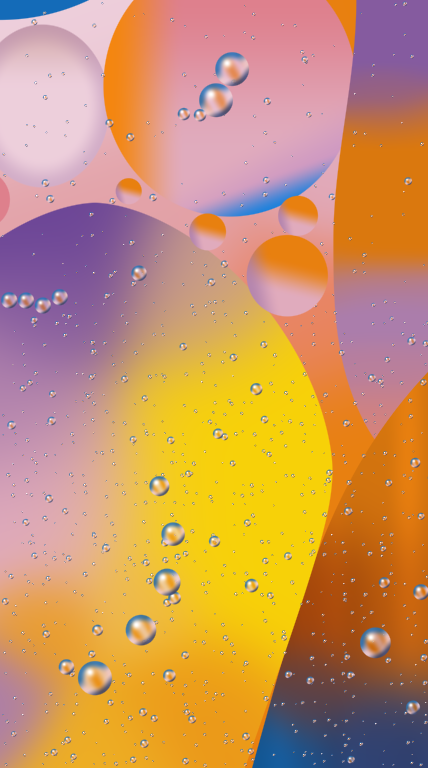
Give the GLSL for this background, as a Shadertoy shader.

```glsl
// Macro view of oil drops on water: soft colour cells strewn with glassy bubbles.

const float ASPECT = .5586;
const vec3 PURPLE = vec3(.42, .27, .59);
const vec3 LILAC = vec3(.67, .49, .67);
const vec3 MAUVE = vec3(.78, .6, .57);
const vec3 PINK = vec3(.88, .67, .74);
const vec3 PALE = vec3(.93, .81, .86);
const vec3 ROSE = vec3(.87, .5, .55);
const vec3 SALMON = vec3(.91, .52, .4);
const vec3 ORANGE = vec3(.91, .5, .06);
const vec3 GOLD = vec3(.93, .68, .14);
const vec3 YELLOW = vec3(.97, .82, .03);
const vec3 RUST = vec3(.61, .25, .04);
const vec3 NAVY = vec3(.18, .25, .44);
const vec3 BLUE = vec3(.08, .42, .72);

// Lays a colour inside a signed distance
void paint(inout vec3 col, vec3 c, float dist) {
  col = mix(col, c, clamp(.5 - dist * iResolution.y * .8, 0., 1.));
}

vec3 hash3(vec2 p) {
  vec3 q = fract(p.xyx * vec3(.1031, .103, .0973));
  q += dot(q, q.yxz + 33.33);
  return fract((q.xxy + q.yzz) * q.zyx);
}

float noise(vec2 p) {
  vec2 i = floor(p), f = fract(p);
  f *= f * (3. - 2. * f);
  return mix(mix(hash3(i).x, hash3(i + vec2(1, 0)).x, f.x),
             mix(hash3(i + vec2(0, 1)).x, hash3(i + 1.).x, f.x), f.y);
}

// Weighted colour; sums are divided by their weight
vec4 spot(vec2 p, float x, float y, float size, vec3 color) {
  vec2 d = (p - vec2(x, y)) / size;
  return vec4(color, 1) * exp(-dot(d, d));
}

// Clear bubble with warm core, cool rim and a glint
void bubble(inout vec3 col, vec2 p, vec2 center, float radius) {
  vec2 q = (p - center) / radius;
  float d = length(q), side = dot(q, vec2(-.6, .8));
  if (d > 1.5) return;
  vec3 core = mix(ORANGE, PALE, .5 + .5 * sin(q.x * 5. + q.y * 3. + center.y * 40.));
  vec3 rim = mix(mix(NAVY, PALE, smoothstep(-.9, -.3, side)), BLUE, smoothstep(-.2, .5, side));
  vec3 glass = mix(mix(col, core, .55), rim, .8 * smoothstep(.4, .9, d));
  vec2 glint = q - vec2(-.3, .35);
  glass = mix(glass, vec3(1), exp(-14. * dot(glint, glint)));
  paint(col, glass, (d - 1.) * radius);
}

// Opaque drop: orange crown, pink belly, violet flank
void pearl(inout vec3 col, vec2 p, vec2 center, float radius) {
  vec2 q = (p - center) / radius;
  vec3 c = mix(PINK, ORANGE, smoothstep(-.5, .4, q.y + .25 * q.x));
  c = mix(c, LILAC, .8 * smoothstep(.3, 1., -q.x - .2 * q.y));
  paint(col, c, (length(q) - 1.) * radius);
}

// Random bubbles on a grid, sparser toward the top
void scatter(inout vec3 col, vec2 p, float cell, float density, float seed) {
  vec2 id = floor(p / cell);
  vec3 h = hash3(id + seed);
  float k = hash3(id + seed + 71.).x;
  vec2 center = (id + .25 + .5 * h.xy) * cell;
  if (h.z < density * mix(1., .3, smoothstep(.55, .75, center.y)))
    bubble(col, p, center, cell * mix(.07, .2, k * k));
}

void mainImage(out vec4 fragColor, in vec2 fragCoord) {
  vec2 p = fragCoord / iResolution.xy * vec2(ASPECT, 1);

  // Water between the cells
  vec4 s = spot(p, .1, .97, .13, PALE) + spot(p, .18, .74, .13, mix(PINK, SALMON, .25))
    + spot(p, .4, .59, .1, SALMON) + spot(p, .46, .41, .11, ORANGE)
    + spot(p, .43, .76, .07, PINK) + spot(p, .46, 1., .08, ORANGE);
  vec3 col = s.rgb / s.a;

  // Upper left cells
  paint(col, BLUE, length(p - vec2(0, 1.247)) - .273);
  paint(col, ROSE, length(p - vec2(-.026, .74)) - .039);
  vec2 q = (p - vec2(.055, .862)) / vec2(.088, .106);
  vec3 c = mix(PALE, MAUVE, .6 * smoothstep(.2, 1., q.y));
  c = mix(c, LILAC, .4 * smoothstep(.65, 1., length(q)));
  paint(col, c, (length(q) - 1.) * .088);

  // Large rose cell with orange flank and blue base
  q = (p - vec2(.3, .889)) / vec2(.165, .171);
  c = mix(PINK, ROSE, smoothstep(-.5, .7, q.y));
  c = mix(c, LILAC * 1.15, .75 * smoothstep(.45, .95, dot(q, vec2(.45, -.89))));
  c = mix(c, ORANGE * 1.05, smoothstep(.35, .95, -q.x));
  c = mix(c, BLUE * 1.2, smoothstep(.75, 1.02, dot(q, vec2(.33, -.94))));
  paint(col, c, (length(q) - 1.) * .165);

  // Tall right cell, banded by height and cut by a rounded slope
  float left = .435 + .03 * smoothstep(.688, 1., p.y) + .052 * pow(max((.688 - p.y) / .26, 0.), 3.);
  float a = left - p.x, b = dot(p - vec2(.501, .423), vec2(.745, -.668));
  float h = p.y + .05 * (noise(p * vec2(6, 22)) - .5);
  c = mix(mix(SALMON, LILAC, .35), LILAC, smoothstep(.44, .56, h));
  c = mix(c, ORANGE * .94, smoothstep(.58, .69, h));
  c = mix(c, mix(PURPLE, LILAC, .4), smoothstep(.81, .92, h));
  paint(col, c, .5 * (a + b + sqrt((a - b) * (a - b) + .0001)));

  // Rust and blue cell at lower right
  float t = p.y / .514;
  s = spot(p, .5, .39, .12, ORANGE * .95) + spot(p, .42, .21, .09, RUST)
    + spot(p, .55, .2, .09, mix(RUST, ORANGE, .6)) + spot(p, .35, 0., .07, BLUE * .85)
    + spot(p, .51, .02, .09, NAVY) + spot(p, .4, .1, .05, mix(RUST, NAVY, .6));
  c = s.rgb / s.a * (.94 + .12 * noise(p * vec2(30, 5)));
  paint(col, c, .329 + .143 * t + .085 * t * t * t * t - p.x);

  // Great yellow cell: superellipse above, sloping flank below
  q = p - vec2(.124, .388);
  vec2 e = pow(abs(q) / vec2(.31, .348), vec2(1.7));
  float dome = (pow(e.x + e.y, 1. / 1.7) - 1.) * .31;
  float flank = q.x - .31 + .36 * (sqrt(q.y * q.y + .0061) - .078);
  s = spot(p, .09, .67, .1, PURPLE) + spot(p, .07, .59, .07, mix(PURPLE, LILAC, .5))
    + spot(p, .25, .62, .09, MAUVE) + spot(p, .02, .48, .1, LILAC)
    + spot(p, .06, .34, .12, PINK) + spot(p, .33, .44, .14, YELLOW)
    + spot(p, .29, .29, .13, YELLOW) + spot(p, .06, .18, .06, mix(GOLD, ORANGE, .4))
    + spot(p, .19, .21, .06, mix(GOLD, PALE, .25)) + spot(p, .13, .02, .08, GOLD)
    + spot(p, .25, .09, .08, mix(GOLD, ORANGE, .5)) + spot(p, 0., .09, .06, LILAC);
  paint(col, s.rgb / s.a, q.y > 0. ? dome : flank);

  // Scattered bubbles, fine to coarse
  for (float i = 0.; i < 3.; i++) scatter(col, p, .013 * exp2(i), .3, 5. + 17. * i);

  // Opaque drops and bubble strings
  pearl(col, p, vec2(.375, .641), .053);
  pearl(col, p, vec2(.271, .698), .024);
  pearl(col, p, vec2(.389, .719), .026);
  pearl(col, p, vec2(.168, .751), .017);
  bubble(col, p, vec2(.49, .163), .02);
  for (float i = 0.; i < 5.; i++)
    bubble(col, p, vec2(.208 + .031 * i - .013 * i * i, .367 - .0625 * i), .013 + .0023 * i);
  for (float i = 0.; i < 4.; i++) {
    bubble(col, p, vec2(.303 - .021 * i, .91 - .051 * i + .0105 * i * i), i < 2. ? .022 : .008);
    bubble(col, p, vec2(.078 - .022 * i, .607 + .006 * cos(i * 2.5)), .0105);
  }
  fragColor = vec4(col, 1);
}
```
